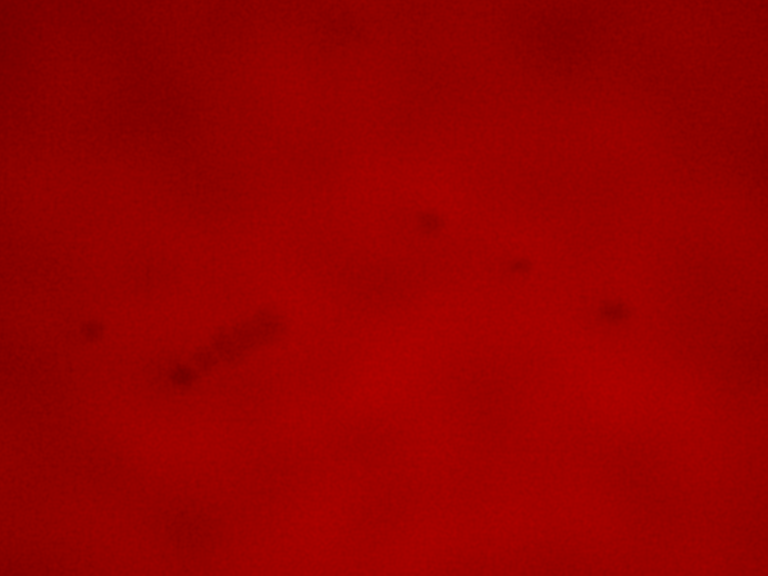
Write a Shadertoy shader that draws this texture.

```glsl
// Dim red backlit film with soft smudges, a few dark specks and fine grain.
#define BRIGHT_LEVEL 0.643
#define FALLOFF vec2(0.165, 0.190)
#define GLOW_CENTRE vec2(0.76, 0.33)
#define CLOUD_DEPTH 0.066
#define GRAIN_DEPTH 0.051
#define GRAIN_SCALE 150.0
#define SMUDGE_COUNT 10
#define SMUDGE_DEPTH 0.055
#define SPECK_COUNT 5
#define SPECK_DEPTH 0.100
#define CLUMP_DEPTH 0.085

const int CLUMP_LOBES = 7;

vec2 hash2(vec2 p) {
    vec3 h = fract(p.xyx * vec3(0.1031, 0.1030, 0.0973));
    h += dot(h, h.yzx + 33.33);
    return fract((h.xx + h.yz) * h.zy);
}

float cornerSlope(vec2 cell, vec2 corner, vec2 f) {
    return dot(hash2(cell + corner) * 2.0 - 1.0, f - corner);
}

float gradientNoise(vec2 p) {
    vec2 cell = floor(p), f = p - cell;
    vec2 u = f * f * f * (f * (f * 6.0 - 15.0) + 10.0);
    vec2 e = vec2(1.0, 0.0);
    float low = mix(cornerSlope(cell, e.yy, f), cornerSlope(cell, e.xy, f), u.x);
    float high = mix(cornerSlope(cell, e.yx, f), cornerSlope(cell, e.xx, f), u.x);
    return mix(low, high, u.y);
}

float softDisc(vec2 offset, float radius) {
    return 1.0 - smoothstep(0.25, 1.4, length(offset) / radius);
}

// Broad out-of-focus stains, spread evenly by a golden-ratio sequence
float smudges(vec2 p, float aspect) {
    float shade = 0.0;
    for (int i = 0; i < SMUDGE_COUNT; i++) {
        float n = float(i);
        vec2 rnd = hash2(vec2(n + 40.0, 17.0));
        vec2 centre = fract(vec2(0.45, 0.95) + n * vec2(0.755, 0.570));
        vec2 d = (p - centre * vec2(aspect, 1.0)) * vec2(0.75, 1.0);
        float r = mix(0.03, 0.085, rnd.x);
        shade += exp(-dot(d, d) / (r * r)) * mix(0.4, 1.0, rnd.y);
    }
    return shade;
}

// Small round specks in a band across the middle, each with a faint halo
float specks(vec2 p, float aspect) {
    float shade = 0.0;
    for (int i = 0; i < SPECK_COUNT; i++) {
        float n = float(i);
        vec2 rnd = hash2(vec2(n + 5.0, 61.0));
        vec2 centre = fract(vec2(0.56, 0.95) + n * vec2(0.56, 0.37));
        centre = vec2(centre.x * aspect, mix(0.33, 0.63, centre.y));
        vec2 d = (p - centre) * vec2(0.85, 1.0);
        float r = mix(0.014, 0.023, rnd.x);
        float spot = softDisc(d, r) + 0.3 * softDisc(d + vec2(0.02, 0.0), 2.0 * r);
        shade += spot * mix(0.6, 1.0, rnd.y);
    }
    return shade;
}

// Ragged cluster of merged lobes rising to the right
float clump(vec2 p) {
    float shade = 0.0;
    for (int i = 0; i < CLUMP_LOBES; i++) {
        float n = float(i);
        vec2 rnd = hash2(vec2(n + 9.0, 23.0));
        vec2 centre = mix(vec2(0.37, 0.385), vec2(0.48, 0.430), n / float(CLUMP_LOBES - 1));
        centre += (rnd - 0.5) * 0.026;
        float lobe = softDisc(p - centre, mix(0.025, 0.036, rnd.y));
        shade = max(shade, lobe * mix(0.75, 1.0, rnd.x));
    }
    return shade;
}

void mainImage(out vec4 fragColor, in vec2 fragCoord) {
    vec2 p = fragCoord / iResolution.y;
    float aspect = iResolution.x / iResolution.y;

    // Uneven light, brightest below the centre
    vec2 away = p - GLOW_CENTRE;
    float red = BRIGHT_LEVEL - dot(FALLOFF, away * away);
    vec2 slant = vec2(p.x + p.y, 1.4 * (p.y - 0.4 * p.x));
    red += CLOUD_DEPTH * (gradientNoise(slant * 3.0 + 7.3) + 0.6 * gradientNoise(p * 8.0 + 2.7));

    // Stains with slightly wobbling outlines
    vec2 wobble = vec2(gradientNoise(p * 38.0), gradientNoise(p * 38.0 + 50.0));
    vec2 q = p + 0.011 * wobble;
    red -= SMUDGE_DEPTH * smudges(p + 0.03 * wobble, aspect);
    red -= max(SPECK_DEPTH * specks(q, aspect), CLUMP_DEPTH * clump(q));

    // Fine sensor grain at two sizes
    float grain = gradientNoise(p * GRAIN_SCALE + 11.0);
    grain += 0.6 * gradientNoise(p.yx * GRAIN_SCALE * 0.53 + 31.0);
    red += GRAIN_DEPTH * grain;

    float green = 0.008 * smoothstep(0.50, 0.58, red);
    fragColor = vec4(red, green, 0.0, 1.0);
}
```
